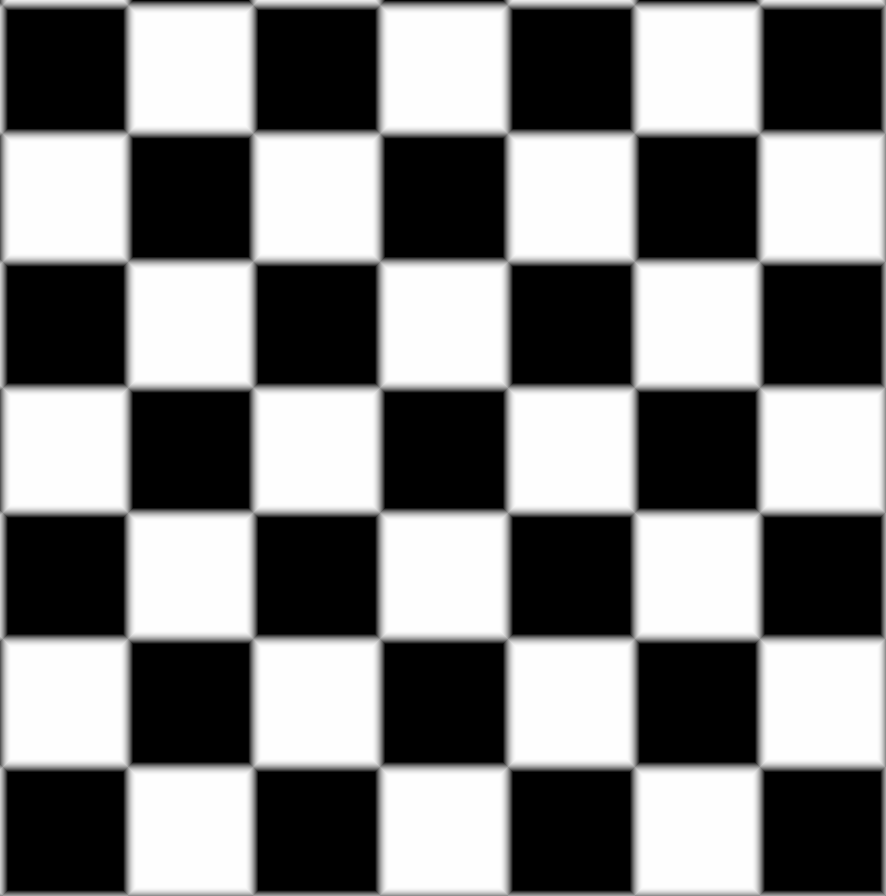
Give the GLSL for this pattern, as a WebGL 2 fragment shader.

```glsl
#version 300 es
precision highp float;
// Black and white checkerboard, seven squares each way, with soft grey edges.
// Distance to the nearest grid line, signed by the parity of the square,
// drives an ease-out ramp that is crisp on black and fades slowly into white.

uniform vec2 u_resolution;
out vec4 fragColor;

const vec3 BLACK = vec3(0.0);
const vec3 WHITE = vec3(0.995);
const vec2 SQUARES = vec2(7.011, 7.072);   // squares across and up the canvas
const vec2 ORIGIN = vec2(0.014, 0.0175);   // first grid corner, in squares
const vec2 DRIFT = vec2(-0.0095, 0.012);   // unevenness of the grid lines
const float DRIFT_PERIOD = 5.0;            // squares per cycle of drift
const float EDGE_WIDTH = 0.11;             // whole grey ramp, in squares
const float EDGE_INTO_BLACK = 0.04;        // part of the ramp inside black
const float TAU = 6.28319;

// Grid coordinates whose lines wander slightly from even spacing.
vec2 unevenGrid(vec2 uv) {
  vec2 grid = uv * SQUARES - ORIGIN;
  return grid - DRIFT * sin(TAU * (grid - 1.0) / DRIFT_PERIOD);
}

// Signed distance to the nearest grid line: negative in black squares.
float checkerDistance(vec2 grid) {
  vec2 toLine = 0.5 - abs(fract(grid) - 0.5);
  vec2 square = floor(grid);
  float parity = mod(square.x + square.y, 2.0);
  return min(toLine.x, toLine.y) * (parity * 2.0 - 1.0);
}

// Steep start at black, gentle finish at white.
float softEdge(float dist) {
  float t = clamp((dist + EDGE_INTO_BLACK) / EDGE_WIDTH, 0.0, 1.0);
  return 1.0 - (1.0 - t) * (1.0 - t);
}

void main() {
  vec2 grid = unevenGrid(gl_FragCoord.xy / u_resolution);
  float light = softEdge(checkerDistance(grid));
  fragColor = vec4(mix(BLACK, WHITE, light), 1.0);
}
```
